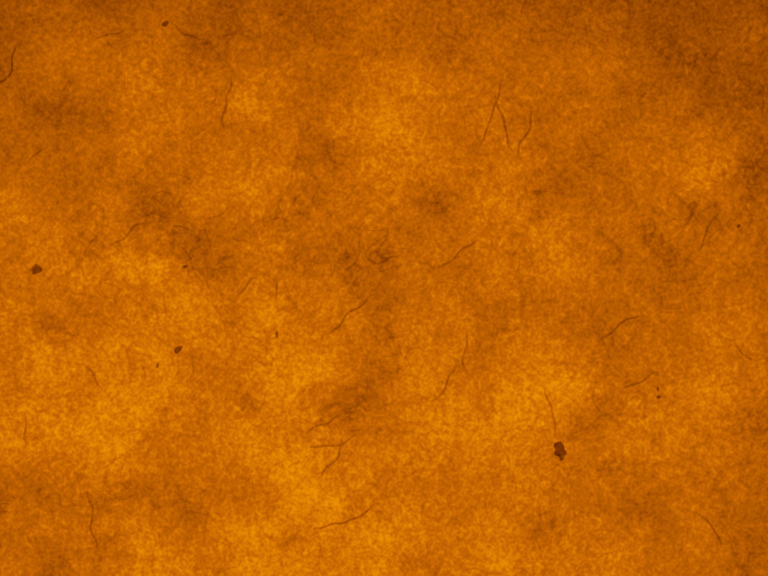
Write a Shadertoy shader that draws this texture.

```glsl
const vec3 UMBER = vec3(0.36, 0.13, 0.00);
const vec3 AMBER = vec3(0.78, 0.40, 0.01);
const vec3 GOLD = vec3(0.88, 0.51, 0.01);
const float BASE_TONE = 0.785;
const float CLOUD_DEPTH = 0.12;
const float PATCH_DEPTH = 0.09;
const float FIBRE_DEPTH = 0.055;
const float FIBRE_WIDTH = 0.0045;
const float GRAIN_DEPTH = 0.085;
const float VIGNETTE_DEPTH = 0.17;
const float HAIR_DEPTH = 0.14;
const float BLOT_DEPTH = 0.30;
const int FIBRE_LAYERS = 5;
const int HAIRS = 34;
const int BLOTS = 10;

vec2 hash2(vec2 p) {
    vec3 q = fract(p.xyx * vec3(0.1031, 0.1030, 0.0973));
    q += dot(q, q.yzx + 33.33);
    return fract((q.xx + q.yz) * q.zy);
}

float corner(vec2 cell, vec2 f, vec2 o) {
    float a = 6.2832 * hash2(cell + o).x;
    return dot(vec2(cos(a), sin(a)), f - o);
}

// Gradient noise, centred on zero
float noise(vec2 p) {
    vec2 i = floor(p), f = p - i;
    vec2 u = f * f * f * (f * (f * 6.0 - 15.0) + 10.0);
    return mix(mix(corner(i, f, vec2(0, 0)), corner(i, f, vec2(1, 0)), u.x),
               mix(corner(i, f, vec2(0, 1)), corner(i, f, vec2(1, 1)), u.x), u.y);
}

mat2 rotation(float a) {
    return mat2(cos(a), sin(a), -sin(a), cos(a));
}

float fbm(vec2 p) {
    float sum = 0.0, weight = 1.0;
    for (int i = 0; i < 5; i++) {
        sum += weight * noise(p);
        p = rotation(0.7) * p * 2.03 + 17.3;
        weight *= 0.6;
    }
    return sum;
}

// Broken, curly threads along the zero lines of warped noise
float fibres(vec2 p, float freq) {
    vec2 q = p * freq;
    float gaps = smoothstep(-0.2, 0.3, noise(q * 0.6 + 41.0));
    q += 0.8 * vec2(noise(q * 0.8 + 7.0), noise(q * 0.8 + 23.0));
    return gaps * (1.0 - smoothstep(0.0, freq * FIBRE_WIDTH, abs(noise(q))));
}

// Long single hairs, bent as parabolas
float hairs(vec2 p, float aspect, float pixel) {
    float ink = 0.0;
    for (int i = 0; i < HAIRS; i++) {
        vec2 place = hash2(vec2(float(i), 3.0)) * vec2(aspect, 1.0);
        vec2 kind = hash2(vec2(float(i), 11.0));
        vec2 q = rotation(6.2832 * kind.x) * (p - place);
        float halfLength = mix(0.015, 0.075, kind.y * kind.y);
        float bend = (fract(kind.x * 7.0) - 0.5) * 0.7 / halfLength;
        float wave = 0.012 * noise(vec2(q.x * 28.0, float(i) * 5.3));
        float slope = 2.0 * bend * q.x;
        float d = abs(q.y - bend * q.x * q.x - wave) / sqrt(1.0 + slope * slope);
        float ends = 1.0 - smoothstep(0.5, 1.0, abs(q.x) / halfLength);
        float line = 1.0 - smoothstep(0.0004, 0.0018 + pixel, d);
        ink = max(ink, line * ends * mix(0.45, 1.0, kind.y));
    }
    return ink;
}

// Scattered dark specks with ragged outlines
float blots(vec2 p, float aspect, float pixel) {
    float ink = 0.0;
    for (int i = 0; i < BLOTS; i++) {
        vec2 place = hash2(vec2(float(i), 29.0)) * vec2(aspect, 1.0);
        vec2 kind = hash2(vec2(float(i), 37.0));
        vec2 q = rotation(6.2832 * kind.x) * (p - place) * vec2(0.8, 1.2);
        float radius = mix(0.0025, 0.013, kind.y * kind.y * kind.y);
        float d = length(q) - radius * (1.0 + 0.8 * noise(p * 90.0));
        ink = max(ink, 1.0 - smoothstep(-0.002, 0.001 + pixel, d));
    }
    return ink;
}

void mainImage(out vec4 fragColor, in vec2 fragCoord) {
    vec2 uv = fragCoord / iResolution.xy;
    vec2 p = fragCoord / iResolution.y;
    float aspect = iResolution.x / iResolution.y;
    float pixel = 1.0 / iResolution.y;

    // Uneven backlight
    float tone = BASE_TONE + 0.06 * (0.5 - uv.y) - 0.03 * (uv.x - 0.5);
    tone -= VIGNETTE_DEPTH * smoothstep(0.42, 0.85, length(uv - vec2(0.48, 0.40)));

    // Pulp clouds and denser patches
    float density = smoothstep(0.1, 0.75, fbm(p * 4.2 + 61.0));
    tone += CLOUD_DEPTH * fbm(p * 5.0 + 5.0) - PATCH_DEPTH * density;

    // Felted fibres, thicker inside the patches
    float freq = 11.0;
    for (int i = 0; i < FIBRE_LAYERS; i++) {
        vec2 q = rotation(float(i) * 1.1 + 0.4) * p + float(i) * 3.7;
        tone -= FIBRE_DEPTH * mix(0.6, 1.3, density) * fibres(q, freq);
        freq *= 1.45;
    }
    tone += 0.6 * FIBRE_DEPTH * fibres(p + 9.0, 38.0);

    // Fine grain
    tone += GRAIN_DEPTH * (noise(p * 85.0) + noise(rotation(0.6) * p * 170.0));

    tone -= HAIR_DEPTH * hairs(p, aspect, pixel);
    tone -= BLOT_DEPTH * blots(p, aspect, pixel);

    // Tone is the red level, so the ramp follows the palette
    vec3 color = mix(UMBER, AMBER, clamp((tone - UMBER.r) / (AMBER.r - UMBER.r), 0.0, 1.0));
    color += (GOLD - AMBER) * clamp((tone - AMBER.r) / (GOLD.r - AMBER.r), 0.0, 1.4);
    fragColor = vec4(color, 1.0);
}
```
